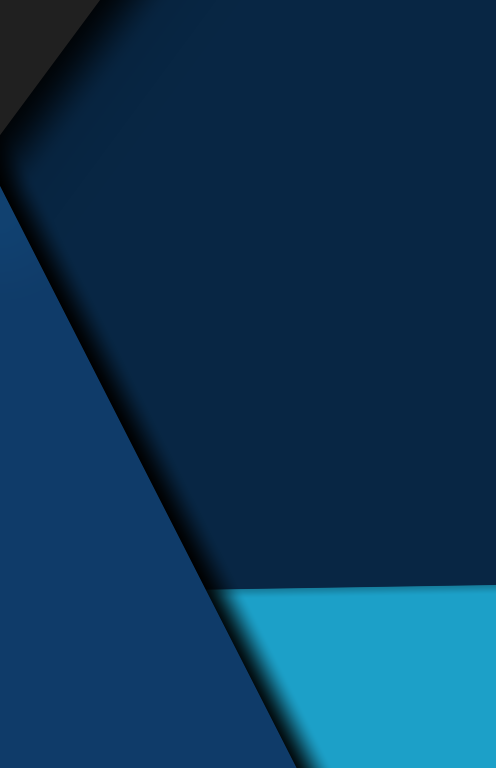
This background is drawn by a Shadertoy shader. Its source:

```glsl
// Layered paper panels: a navy sheet over a cyan strip, with a blue panel
// and a charcoal corner on top. Each panel is a half plane whose signed
// edge distance drives both its antialiased fill and its soft shadow.

const float ASPECT = 330.0 / 512.0;

const vec3 NAVY     = vec3(0.030, 0.150, 0.266);
const vec3 CYAN     = vec3(0.110, 0.628, 0.785);
const vec3 BLUE     = vec3(0.060, 0.232, 0.410);
const vec3 SKY_TINT = vec3(0.065, 0.255, 0.440);
const vec3 CHARCOAL = vec3(0.125);

// Signed distance to the line a-b, positive on its left side
float edgeDistance(vec2 p, vec2 a, vec2 b) {
    vec2 along = normalize(b - a);
    return dot(p - a, vec2(-along.y, along.x));
}

// Coverage of the negative side of an edge
float fill(float d, float pixel) {
    return 1.0 - smoothstep(-0.6 * pixel, 0.6 * pixel, d);
}

// Light left beside a raised edge: dark at the edge, one beyond the reach
float shade(float d, float reach, float strength) {
    return 1.0 - strength * (1.0 - smoothstep(-0.1 * reach, reach, d));
}

void mainImage(out vec4 fragColor, in vec2 fragCoord) {
    vec2 p = fragCoord / iResolution.xy * vec2(ASPECT, 1.0);
    float pixel = 1.0 / min(iResolution.y, iResolution.x / ASPECT);

    // Panel edges
    float blueEdge = edgeDistance(p, vec2(0.0, 0.758), vec2(0.3854, 0.0));
    float cornerEdge = edgeDistance(p, vec2(0.130, 1.0), vec2(0.0, 0.824));
    float cyanEdge = edgeDistance(p, vec2(0.2695, 0.2322), vec2(0.6458, 0.2383));

    // Navy sheet, dimmed by the charcoal corner
    vec3 navy = NAVY * shade(cornerEdge, 0.075, 0.88);
    navy *= shade(cornerEdge, 0.17, 0.12);
    navy *= shade(blueEdge, 0.043, 1.0);

    // Cyan strip, under a thin shadow from the navy sheet
    vec3 cyan = CYAN * shade(-cyanEdge, 0.013, 0.22);
    cyan *= shade(blueEdge, 0.043, 0.95);

    // Blue panel, slightly lighter toward its upper tip
    float tip = 1.0 - smoothstep(0.0, 0.13, distance(p, vec2(0.0, 0.72)));
    vec3 blue = mix(BLUE, SKY_TINT, tip);

    // Stack the layers
    vec3 color = mix(navy, cyan, fill(cyanEdge, pixel));
    color = mix(color, blue, fill(blueEdge, pixel));
    color = mix(color, CHARCOAL, fill(cornerEdge, pixel));
    fragColor = vec4(color, 1.0);
}
```
